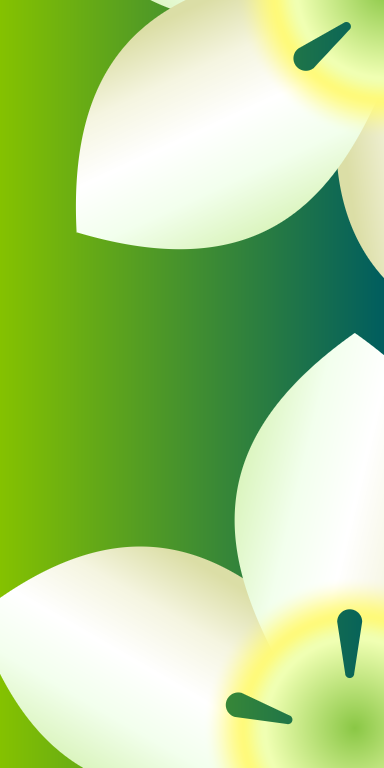
Reproduce this background procedurally as a Shadertoy shader.

```glsl
#define PETALS 5
#define PETAL_STEP radians(73.5)
#define CORE_PALE 0.225
#define CORE_YELLOW 0.292
#define CORE_FADE 0.385
#define STAMEN_BULB vec2(0.294, 0.0316)
#define STAMEN_TIP vec2(0.163, 0.0114)
#define STAMEN_SHIFT vec2(-0.025, 0.013)

const vec3 LIME = vec3(0.52, 0.76, 0.0);
const vec3 TEAL = vec3(0.0, 0.365, 0.37);
const vec3 BEIGE = vec3(0.86, 0.87, 0.65);
const vec3 CREAM = vec3(0.96, 0.96, 0.88);
const vec3 MINT = vec3(0.95, 1.0, 0.93);
const vec3 PALE_GREEN = vec3(0.86, 0.96, 0.75);
const vec3 HEART_GREEN = vec3(0.54, 0.78, 0.27);
const vec3 PALE_YELLOW = vec3(0.94, 1.0, 0.70);
const vec3 YELLOW = vec3(1.0, 0.98, 0.46);

// Coordinates along (x) and to the left of (y) a direction
vec2 toFrame(vec2 p, float angle) {
    vec2 dir = vec2(cos(angle), sin(angle));
    return vec2(dot(p, dir), dot(p, vec2(-dir.y, dir.x)));
}

float coverage(float dist, float pixel) {
    return clamp(0.5 - dist / pixel, 0.0, 1.0);
}

// Petal of unit length, root at the origin and tip at x = 1
float petalDistance(vec2 q) {
    float t = 1.0 - q.x;
    float halfWidth = t * (1.418 + t * (-1.922 + 0.6 * t));
    float slope = 1.418 + t * (-3.844 + 1.8 * t);
    float side = (abs(q.y) - halfWidth) / sqrt(1.0 + slope * slope);
    return max(side, -q.x);
}

// Beige to white to pale green, across a slightly tilted band
vec3 petalColor(vec2 q) {
    float g = (q.y + 0.24 * (q.x - 0.57)) / 0.304;
    vec3 middle = g < 0.0 ? CREAM : MINT;
    vec3 edge = g < 0.0 ? BEIGE : PALE_GREEN;
    float a = min(abs(g), 1.0);
    return a < 0.5 ? mix(vec3(1.0), middle, a * 2.0)
                   : mix(middle, edge, a * 2.0 - 1.0);
}

// Tapered capsule lying on the x axis
float stamenDistance(vec2 q) {
    float h = clamp((STAMEN_BULB.x - q.x) / (STAMEN_BULB.x - STAMEN_TIP.x), 0.0, 1.0);
    vec2 nearest = mix(STAMEN_BULB, STAMEN_TIP, h);
    return length(q - vec2(nearest.x, 0.0)) - nearest.y;
}

vec3 coreColor(float r) {
    vec3 color = mix(HEART_GREEN, PALE_YELLOW, clamp(r / CORE_PALE, 0.0, 1.0));
    return mix(color, YELLOW, smoothstep(CORE_PALE, CORE_YELLOW, r));
}

vec3 drawFlower(vec3 color, vec3 backdrop, vec2 p, vec2 center, float size, float angle) {
    float pixel = 1.0 / (iResolution.x * size);
    vec2 q = toFrame((p - center) / size, angle);

    // Petals, the first one on top
    for (int i = PETALS - 1; i >= 0; i--) {
        vec2 local = toFrame(q, float(i) * PETAL_STEP);
        color = mix(color, petalColor(local), coverage(petalDistance(local), pixel));
    }

    // Glowing core
    float r = length(q);
    color = mix(color, coreColor(r), 1.0 - smoothstep(CORE_YELLOW - 0.02, CORE_FADE, r));

    // Stamens cut through to the backdrop
    for (int i = 0; i < PETALS; i++) {
        vec2 local = toFrame(q - STAMEN_SHIFT, float(i) * PETAL_STEP);
        color = mix(color, backdrop, coverage(stamenDistance(local), pixel));
    }
    return color;
}

void mainImage(out vec4 fragColor, in vec2 fragCoord) {
    // Canvas width is one unit
    vec2 p = fragCoord / iResolution.x;
    vec3 backdrop = mix(LIME, TEAL, p.x);
    vec3 color = backdrop;
    color = drawFlower(color, backdrop, p, vec2(1.005, 2.029), 1.025, radians(218.2));
    color = drawFlower(color, backdrop, p, vec2(0.924, 0.104), 1.029, radians(90.0));
    fragColor = vec4(color, 1.0);
}
```
